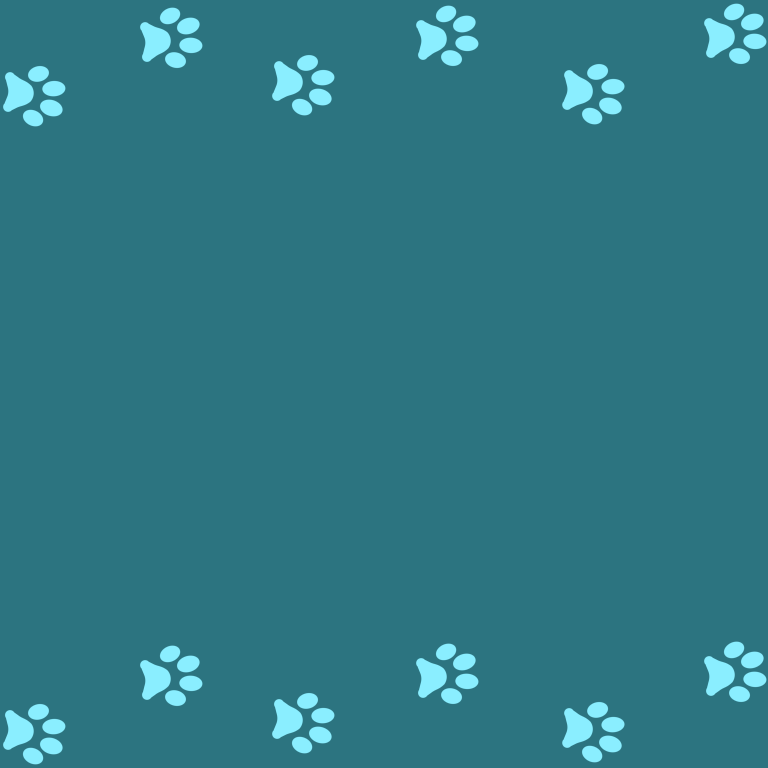
Write a three.js fragment shader that draws this background.

```glsl
// Two bands of pale paw prints walking right along the top and bottom of a
// teal field. Each print is a distance field of a tapered pad and four toes;
// the lower track mirrors the upper one, and both bands share one layout.
varying vec2 vUv;

// Ellipse with radii r, centred at c and turned by angle.
float toe(vec2 p, vec2 c, vec2 r, float angle) {
  float s = sin(angle), k = cos(angle);
  vec2 q = mat2(k, -s, s, k) * (p - c);
  float d = length(q / r);
  return d * (d - 1.0) / max(length(q / (r * r)), 0.001);
}

// Capsule whose radius changes from ra at a to rb at b.
float taper(vec2 p, vec2 a, vec2 b, float ra, float rb) {
  vec2 ab = b - a;
  float h = clamp(dot(p - a, ab) / dot(ab, ab), 0.0, 1.0);
  return length(p - a - ab * h) - mix(ra, rb, h);
}

float smoothUnion(float a, float b, float k) {
  float h = max(k - abs(a - b), 0.0) / k;
  return min(a, b) - h * h * k * 0.25;
}

// Paw pointing right, about two units across.
float paw(vec2 p) {
  // Heel pad: two lobes joined at a round front
  vec2 front = vec2(-0.41, -0.09);
  float d = smoothUnion(
    taper(p, front, vec2(-0.81, 0.34), 0.375, 0.155),
    taper(p, front, vec2(-0.75, -0.59), 0.375, 0.155), 0.1);

  // Toes, from top to bottom
  d = min(d, toe(p, vec2(-0.03, 0.69), vec2(0.33, 0.24), 0.44));
  d = min(d, toe(p, vec2(0.54, 0.375), vec2(0.36, 0.25), 0.30));
  d = min(d, toe(p, vec2(0.62, -0.23), vec2(0.36, 0.24), -0.05));
  return min(d, toe(p, vec2(0.14, -0.69), vec2(0.33, 0.24), -0.24));
}

void main() {
  // Fold the bottom band onto the top one
  vec2 p = vUv;
  if (p.y < 0.5) p.y += 0.8307;

  // Staggered pairs of prints, with gently uneven strides
  float pawScale = 24.0;
  float d = 10.0;
  for (int n = 0; n < 3; n++) {
    float i = float(n);
    float bend = i * (i - 1.0);
    vec2 upper = vec2(0.2227 + 0.3594 * i + 0.0078 * bend, 0.9505 + 0.0026 * i);
    vec2 lower = vec2(0.0443 + 0.3503 * i + 0.0137 * bend,
                      0.875 + 0.0143 * i - 0.013 * bend);
    d = min(d, paw((p - upper) * pawScale));
    d = min(d, paw((p - lower) * vec2(1.0, -1.0) * pawScale));
  }

  // Flat colours with an edge about one pixel wide
  float edge = fwidth(vUv.x) * pawScale * 0.7;
  float ink = 1.0 - smoothstep(-edge, edge, d);
  vec3 teal = vec3(0.173, 0.453, 0.502);
  vec3 paleCyan = vec3(0.54, 0.935, 1.0);
  gl_FragColor = vec4(mix(teal, paleCyan, ink), 1.0);
}
```
